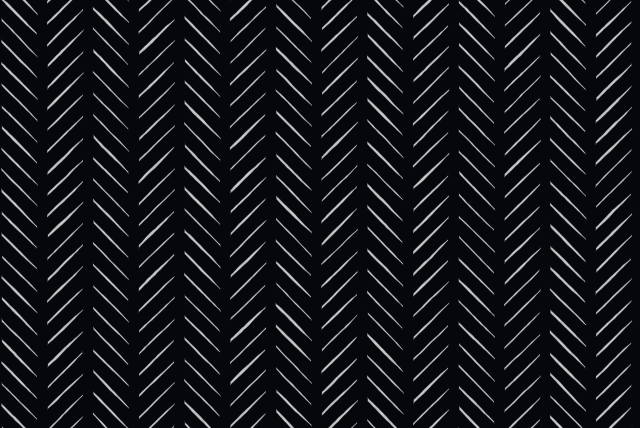
A Shadertoy shader for this pattern:

```glsl
// Hand-inked herringbone: columns of alternating slanted pale strokes on near-black
#define COLS 14.0
#define ROWS 20.0
#define ROW_SHIFT 3.0           // rows of drift accumulated across all columns
#define STROKE_LEFT 0.085       // lengths below are in row heights
#define STROKE_SPAN 1.645
#define THIN_HALF 0.028
#define BOLD_EXTRA 0.035
#define WOBBLE 0.030
#define ROUGHNESS 0.014
#define TILT 0.09
#define INK vec3(0.79, 0.79, 0.80)
#define GROUND vec3(0.018, 0.026, 0.045)

float hash(vec2 p) {
    return fract(sin(dot(p, vec2(127.1, 311.7))) * 43758.5453);
}

float noise(float x, float seed) {
    float i = floor(x), f = fract(x);
    f = f * f * (3.0 - 2.0 * f);
    return mix(hash(vec2(i, seed)), hash(vec2(i + 1.0, seed)), f) - 0.5;
}

// Signed distance to the nearest stroke; p is in row heights with y downward
float strokeDistance(vec2 p, float columnWidth) {
    float column = floor(p.x / columnWidth);
    float odd = mod(column, 2.0);
    float x = p.x - column * columnWidth - STROKE_LEFT;
    float t = x / STROKE_SPAN;

    // Slanted row coordinate: whole numbers lie on stroke centres
    float slope = mix(1.01, -0.98, odd);
    float phase = ROW_SHIFT * column / COLS - 0.05 - 0.08 * odd;
    float y = p.y - phase - slope * x;
    float row = floor(y + 0.5);
    vec2 id = vec2(column, row);
    float seed = hash(id) * 91.0 + column;

    // Hand-drawn bend, tilt and small placement errors
    float offset = y - row;
    offset += TILT * (hash(id + 17.3) - 0.5) * (t - 0.5);
    offset += 0.05 * (hash(id + 5.7) - 0.5);
    offset += WOBBLE * noise(t * 4.0 + 3.0, seed);

    // Pressure swells in the first half and tapers to the right tip
    float bold = hash(id + 41.9);
    float swell = smoothstep(-0.3, 0.3, t) * (1.0 - smoothstep(0.4, 1.05, t));
    float halfWidth = THIN_HALF + BOLD_EXTRA * bold * swell;
    halfWidth += ROUGHNESS * noise(t * 13.0 + 7.0, seed + 2.3);
    halfWidth -= 0.010 * smoothstep(0.75, 1.0, t);

    // Blunt ends of slightly uneven length
    float left = 0.04 * (hash(id + 8.1) - 0.5);
    float right = STROKE_SPAN + 0.06 * (hash(id + 23.6) - 0.5);
    float side = abs(offset) * inversesqrt(1.0 + slope * slope) - halfWidth;
    return max(side, max(left - x, x - right));
}

void mainImage(out vec4 fragColor, in vec2 fragCoord) {
    float pixel = ROWS / iResolution.y;
    vec2 p = vec2(fragCoord.x, iResolution.y - fragCoord.y) * pixel;
    float columnWidth = iResolution.x * pixel / COLS;

    float d = strokeDistance(p, columnWidth);
    float ink = 1.0 - smoothstep(-0.75 * pixel, 0.75 * pixel, d);

    // Faint uneven ink density along the strokes
    ink *= 0.97 + 0.08 * noise(p.x * 6.0, floor(p.y * 4.0));
    fragColor = vec4(mix(GROUND, INK, ink), 1.0);
}
```
